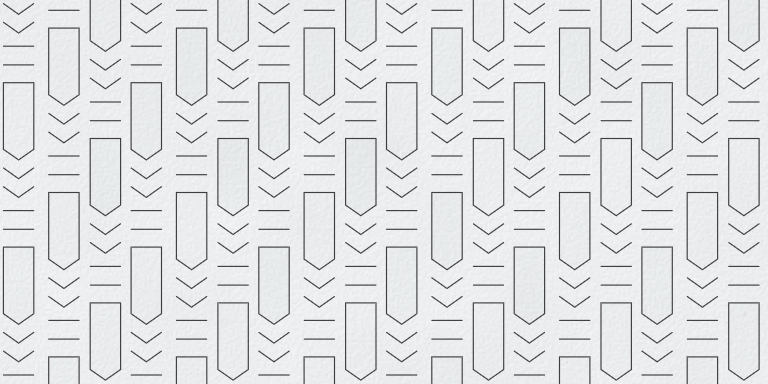
Give the GLSL for this pattern, as a Shadertoy shader.

```glsl
// Staggered columns of thin outlined pennants, chevrons and dashes on pale embossed paper.

float hash(vec2 p) {
    p = fract(p * vec2(0.1031, 0.1137));
    p += dot(p, p.yx + 33.33);
    return fract((p.x + p.y) * p.x * 17.0);
}

float noise(vec2 p) {
    vec2 i = floor(p), f = fract(p);
    f = f * f * (3.0 - 2.0 * f);
    return mix(mix(hash(i), hash(i + vec2(1, 0)), f.x),
               mix(hash(i + vec2(0, 1)), hash(i + vec2(1, 1)), f.x), f.y);
}

float segment(vec2 p, vec2 a, vec2 b) {
    vec2 ab = b - a;
    return length(p - a - ab * clamp(dot(p - a, ab) / dot(ab, ab), 0.0, 1.0));
}

// Distance to the strokes of one motif; x is mirrored, y runs down from the pennant top
float motifStrokes(vec2 q) {
    float d = segment(q, vec2(0), vec2(15.2, 0));
    d = min(d, segment(q, vec2(15.2, 0), vec2(15.2, 66.6)));
    d = min(d, segment(q, vec2(15.2, 66.6), vec2(0, 77.2)));
    for (int i = 0; i < 2; i++) {
        vec2 r = q - vec2(0, 18.7 * float(i));
        d = min(d, segment(r, vec2(15, 85.4), vec2(0, 96)));
        d = min(d, segment(r, vec2(0, 127.9), vec2(15, 127.9)));
    }
    return d;
}

// Signed distance to the pennant interior
float pennant(vec2 q) {
    float tip = dot(q - vec2(0, 77.2), normalize(vec2(10.6, 15.2)));
    return max(max(q.x - 15.2, -q.y), tip);
}

// Fine relief lit from the upper left, with grain and broad soft stains
float paper(vec2 p) {
    float relief = noise(p * 0.42) - noise(p * 0.42 + 0.6);
    float grain = noise(p * 0.9 + 71.0) - 0.5;
    float stain = noise(p / 75.0 + 9.0) + 0.5 * noise(p / 31.0) - 0.75;
    float fleck = smoothstep(0.93, 1.0, noise(p * 0.31 + 140.0));
    return 0.030 * relief + 0.016 * grain + 0.014 * stain - 0.03 * fleck;
}

void mainImage(out vec4 fragColor, in vec2 fragCoord) {
    // The canvas is 384 units high, measured down from the top
    float unit = 384.0 / iResolution.y;
    vec2 p = vec2(fragCoord.x, iResolution.y - fragCoord.y) * unit;

    // Three columns per repeat, each shifted by a third of the motif height
    vec2 period = vec2(127.7, 164.4);
    vec3 centers = vec3(18.6, 63.9, 105.4);
    vec3 tops = vec3(82.7, 28.1, 138.5);
    float stroke = 1e3, shade = 0.0;
    for (int i = 0; i < 3; i++) {
        vec2 s = p - vec2(centers[i], tops[i]) + vec2(63.85, 8);
        vec2 id = floor(s / period);
        vec2 q = s - id * period - vec2(63.85, 8);
        q.x = abs(q.x);
        stroke = min(stroke, motifStrokes(q));
        float tint = 0.004 + 0.012 * hash(id + float(i) * 7.3 + 20.0);
        shade += tint * smoothstep(0.5 * unit, -0.5 * unit, pennant(q));
    }

    vec3 col = vec3(0.924, 0.932, 0.935) + paper(p);
    col -= shade * vec3(1.15, 1.0, 0.9);

    // Exact overlap of a thin stroke with the pixel footprint
    float halfPixel = 0.58 * unit, halfWidth = 0.5;
    float overlap = min(stroke + halfPixel, halfWidth) - max(stroke - halfPixel, -halfWidth);
    float ink = clamp(overlap / (2.0 * halfPixel), 0.0, 1.0);
    col = mix(col, vec3(0.14, 0.13, 0.14), ink);

    fragColor = vec4(col, 1.0);
}
```
